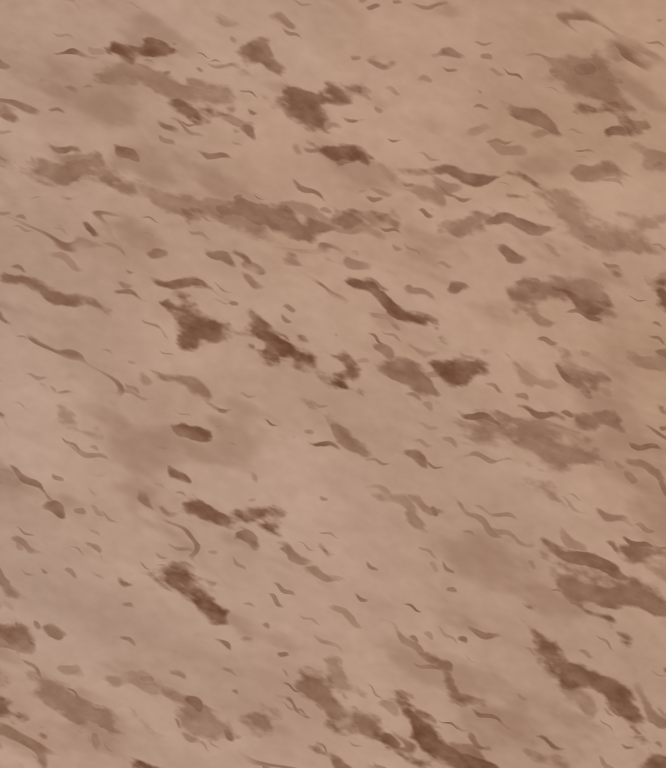
Reproduce this texture procedurally as a Shadertoy shader.

```glsl
// Weathered pinkish sandstone with ragged, slanted pits and thin broken cracks.
#define BASE_COLOR vec3(0.704, 0.574, 0.490)
#define PIT_COLOR vec3(0.415, 0.275, 0.200)
#define GRAIN_ANGLE -0.42
#define PIT_AMOUNT 0.56
#define RAGGEDNESS 2.3
#define CRACK_DEPTH 0.55
#define MOTTLE 0.10
#define FINE_GRAIN 0.045

float hash(vec2 p) {
    vec3 q = fract(vec3(p.xyx) * 0.1031);
    q += dot(q, q.yzx + 33.33);
    return fract((q.x + q.y) * q.z);
}

float noise(vec2 p) {
    vec2 i = floor(p), f = fract(p);
    f = f * f * (3.0 - 2.0 * f);
    return mix(mix(hash(i), hash(i + vec2(1, 0)), f.x),
               mix(hash(i + vec2(0, 1)), hash(i + vec2(1, 1)), f.x), f.y);
}

float fbm(vec2 p) {
    float sum = 0.0, amp = 0.533;
    for (int i = 0; i < 4; i++) {
        sum += amp * noise(p);
        p = mat2(1.6, 1.2, -1.2, 1.6) * p + 17.3;
        amp *= 0.5;
    }
    return sum;
}

// Coordinates along and across a direction
vec2 alongAcross(vec2 p, float angle) {
    float c = cos(angle), s = sin(angle);
    return vec2(c * p.x + s * p.y, c * p.y - s * p.x);
}

// One layer of scattered elongated pits; returns depth from 0 to 1
float pitLayer(vec2 p, float cell, float density, float ragged, float seed) {
    vec2 q = p / cell + seed;
    vec2 id = floor(q);
    float depth = 0.0;
    for (int y = -1; y <= 1; y++)
    for (int x = -1; x <= 1; x++) {
        vec2 c = id + vec2(x, y);
        vec2 key = c + seed * 7.0;
        if (hash(key + 3.7) > density) continue;
        vec2 center = c + 0.2 + 0.6 * vec2(hash(key + 11.1), hash(key + 23.9));
        // Pits lie flatter near the top and steeper at the lower left
        float angle = mix(-0.62, -0.24, p.y) + 0.12 * (p.x - 0.4);
        angle += 0.55 * (hash(key + 41.3) - 0.5);
        vec2 d = alongAcross(q - center, angle);
        d.y += 0.07 * sin(d.x * 6.0 + 6.3 * hash(key + 53.0));
        float slim = hash(key + 67.7);
        vec2 radius = vec2(mix(0.32, 0.80, slim), mix(0.21, 0.085, slim));
        float dist = length(d / radius) + ragged;
        float strength = mix(0.35, 1.0, pow(hash(key + 79.1), 1.2));
        depth = max(depth, strength * smoothstep(1.05, 0.45, dist));
    }
    return depth;
}

// Thin meandering lines, broken into short runs
float cracks(vec2 g) {
    float field = fbm(g * vec2(3.5, 10.0) + 31.0);
    float width = 0.012 + 0.022 * noise(g * 45.0);
    float line = 1.0 - smoothstep(width * 0.3, width, abs(field - 0.5));
    float runs = smoothstep(0.60, 0.74, noise(g * vec2(6.0, 13.0) + 5.0));
    return line * runs * smoothstep(0.25, 0.6, noise(g * vec2(28.0, 50.0)));
}

void mainImage(out vec4 fragColor, in vec2 fragCoord) {
    vec2 p = fragCoord / iResolution.y;
    vec2 g = alongAcross(p, GRAIN_ANGLE);

    // Stone ground: grey-pink at the lower left, warmer to the upper right
    float warmth = clamp(0.5 + 0.6 * (p.x - 0.43) + 0.5 * (p.y - 0.5), 0.0, 1.0);
    warmth += 0.8 * (fbm(p * 3.0 + 8.0) - 0.5);
    vec3 color = BASE_COLOR + mix(vec3(-0.006, 0.006, 0.020), vec3(0.004, -0.005, -0.018), warmth);
    color += MOTTLE * (fbm(g * vec2(7.0, 13.0) + 2.0) - 0.5);
    color += FINE_GRAIN * (fbm(g * vec2(60.0, 95.0)) - 0.5);

    // Pits at four sizes share one eroded outline
    float ragged = RAGGEDNESS * (fbm(g * vec2(24.0, 50.0) + 60.0) - 0.48);
    float depth = pitLayer(p, 0.165, PIT_AMOUNT, ragged, 3.0);
    depth = max(depth, 0.85 * pitLayer(p, 0.085, PIT_AMOUNT * 0.65, ragged, 14.4));
    depth = max(depth, 0.70 * pitLayer(p, 0.042, PIT_AMOUNT * 0.50, ragged, 27.6));
    depth = max(depth, 0.55 * pitLayer(p, 0.023, PIT_AMOUNT * 0.25, ragged * 0.6, 39.2));
    depth = max(depth, CRACK_DEPTH * cracks(g));

    // Uneven floors, with a faint stain around clusters
    depth *= 0.55 + 0.8 * fbm(g * vec2(50.0, 85.0) + 90.0);
    float stain = smoothstep(0.56, 0.78, fbm(g * vec2(9.0, 20.0) + 45.0));
    depth = max(depth, 0.22 * stain);

    color = mix(color, PIT_COLOR, clamp(depth, 0.0, 1.0));
    fragColor = vec4(color, 1.0);
}
```
